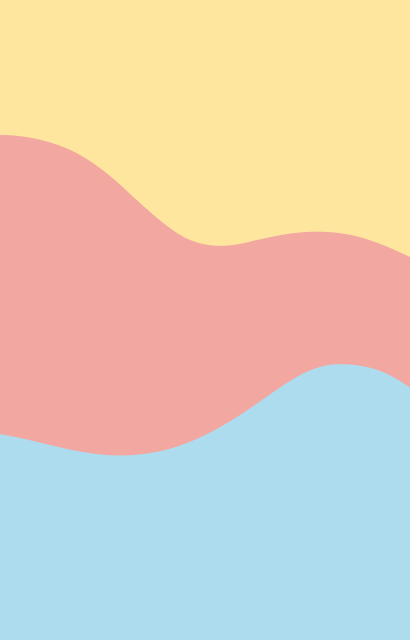
Give the GLSL for this background, as a WebGL 2 fragment shader.

```glsl
#version 300 es
precision highp float;

uniform vec2 u_resolution;
out vec4 fragColor;

#define SKY_YELLOW vec3(0.996, 0.902, 0.620)
#define HILL_PINK vec3(0.949, 0.655, 0.631)
#define SEA_BLUE vec3(0.678, 0.863, 0.933)
#define EDGE_SOFTNESS 1.0
#define KNOTS 9

// Wave knots: x, height, slope, all in canvas units
const vec3 HILL[KNOTS] = vec3[KNOTS](
    vec3(0.0, 0.7891, 0.0), vec3(0.1524, 0.7708, -0.243), vec3(0.3049, 0.7044, -0.596),
    vec3(0.4268, 0.6380, -0.442), vec3(0.5386, 0.6159, 0.0), vec3(0.6098, 0.6224, 0.154),
    vec3(0.7724, 0.6380, 0.0), vec3(0.8943, 0.6263, -0.205), vec3(1.0, 0.5983, -0.314));

const vec3 SEA[KNOTS] = vec3[KNOTS](
    vec3(0.0, 0.3216, -0.102), vec3(0.1220, 0.3047, -0.154), vec3(0.2907, 0.2884, 0.0),
    vec3(0.4370, 0.3034, 0.218), vec3(0.6098, 0.3620, 0.436), vec3(0.7215, 0.4102, 0.378),
    vec3(0.8293, 0.4310, 0.0), vec3(0.9146, 0.4232, -0.192), vec3(1.0, 0.3945, -0.436));

// Cubic Hermite segment between two knots
float hermite(vec3 a, vec3 b, float x) {
    float span = b.x - a.x;
    float t = (x - a.x) / span;
    float s = 1.0 - t;
    return mix(a.y, b.y, t * t * (3.0 - 2.0 * t)) + span * t * s * (a.z * s - b.z * t);
}

float waveHeight(vec3 knots[KNOTS], float x) {
    float height = knots[0].y;
    for (int i = 0; i < KNOTS - 1; i++) {
        if (x >= knots[i].x) height = hermite(knots[i], knots[i + 1], x);
    }
    return height;
}

// Antialiased coverage of the area below a wave
float below(float height, float y) {
    float d = height - y;
    return clamp(0.5 + d / (EDGE_SOFTNESS * length(vec2(dFdx(d), dFdy(d)))), 0.0, 1.0);
}

void main() {
    vec2 uv = gl_FragCoord.xy / u_resolution;

    // Layers from back to front
    vec3 color = SKY_YELLOW;
    color = mix(color, HILL_PINK, below(waveHeight(HILL, uv.x), uv.y));
    color = mix(color, SEA_BLUE, below(waveHeight(SEA, uv.x), uv.y));

    fragColor = vec4(color, 1.0);
}
```
